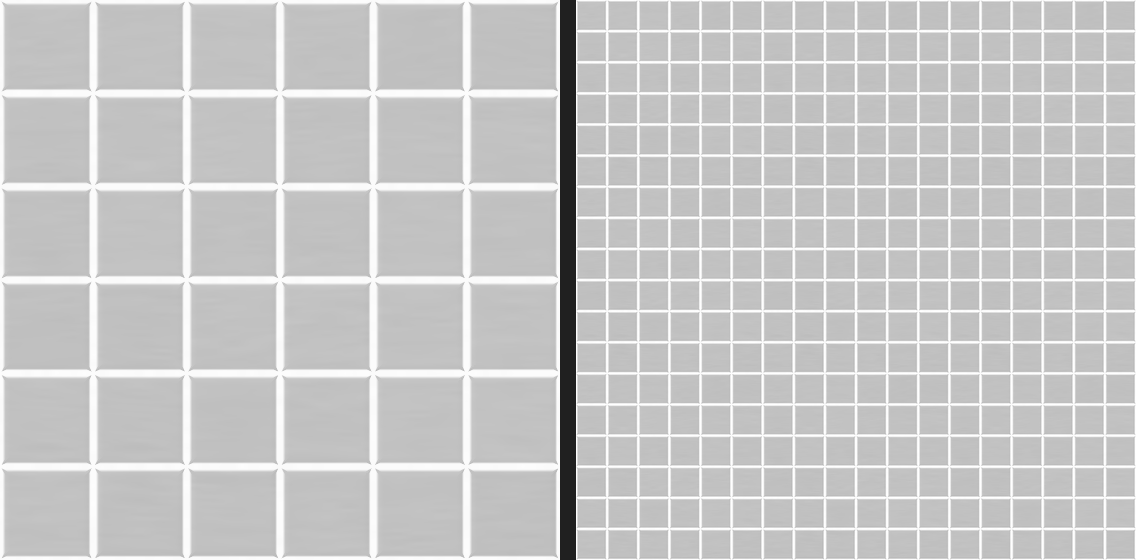
Left, the tile; right, the same tile 3 across and 3 down.
Give the GLSL for this pattern, as a WebGL 2 fragment shader.

```glsl
#version 300 es
precision highp float;
// Six by six square grey tiles with soft bevels, mitred corners and white joints.

uniform vec2 u_resolution;
out vec4 outColor;

const float GRID = 6.0;
const vec3 TILE_GREY = vec3(0.757);
const vec3 JOINT_WHITE = vec3(0.985);

float hash(vec2 p) {
    return fract(sin(dot(p, vec2(127.1, 311.7))) * 43758.5453);
}

// Value noise whose lattice wraps after a whole number of cells.
float wrappedNoise(vec2 p, vec2 period, float seed) {
    vec2 i = floor(p);
    vec2 f = fract(p);
    f = f * f * (3.0 - 2.0 * f);
    vec2 a = mod(i, period) + seed;
    vec2 b = mod(i + 1.0, period) + seed;
    return mix(mix(hash(a), hash(vec2(b.x, a.y)), f.x),
               mix(hash(vec2(a.x, b.y)), hash(b), f.x), f.y);
}

// Faint, slightly tilted horizontal brushing, different on each tile.
float brushing(vec2 local, float seed) {
    float tilt = (hash(vec2(seed, 4.7)) - 0.5) * 0.14;
    vec2 p = vec2(local.x, local.y + tilt * local.x);
    float broad = wrappedNoise(p * vec2(2.0, 9.0), vec2(2.0, 9.0), seed);
    float fine = wrappedNoise(p * vec2(4.0, 26.0), vec2(4.0, 26.0), seed + 9.3);
    float patches = wrappedNoise(p * vec2(3.0, 4.0), vec2(3.0, 4.0), seed + 17.9);
    return (broad - 0.5) * 0.012 + (fine - 0.5) * 0.020 * patches;
}

// Joint coverage: 1 on the white line, 0 on the tile face.
float jointMask(vec2 edge, float lit, float pixel) {
    float nearest = min(edge.x, edge.y);
    float mitre = 1.0 - smoothstep(0.0, 0.032, abs(edge.x - edge.y));
    float middle = mix(mix(0.041, 0.044, lit), 0.022, mitre);
    float halfBlur = max(mix(0.014, 0.020, lit) * (1.0 - 0.4 * mitre), pixel * 0.7);
    return 1.0 - smoothstep(middle - halfBlur, middle + halfBlur, nearest);
}

void main() {
    vec2 uv = gl_FragCoord.xy / u_resolution;
    vec2 grid = uv * GRID;
    vec2 local = fract(grid);
    vec2 id = mod(floor(grid), GRID);
    float pixel = GRID / min(u_resolution.x, u_resolution.y);

    // Distances to the nearest joint axes; left and top bevels catch more light.
    vec2 edge = min(local, 1.0 - local);
    float nearest = min(edge.x, edge.y);
    float lit = edge.x < edge.y ? step(local.x, 0.5) : step(0.5, local.y);

    // Tile face with its own tone, brushing and soft rim.
    float seed = floor(hash(id + 2.3) * 200.0);
    float tone = brushing(local, seed) + (hash(id + 8.1) - 0.5) * 0.008;
    float rim = 1.0 - smoothstep(0.05, 0.12, nearest);
    tone += rim * mix(-0.010, 0.016, lit);
    vec3 face = TILE_GREY + tone;

    // Slightly uneven white joint.
    float unevenness = wrappedNoise(uv * 60.0, vec2(60.0), 3.0) - 0.5;
    vec3 joint = JOINT_WHITE + unevenness * 0.012;

    outColor = vec4(mix(face, joint, jointMask(edge, lit, pixel)), 1.0);
}
```
